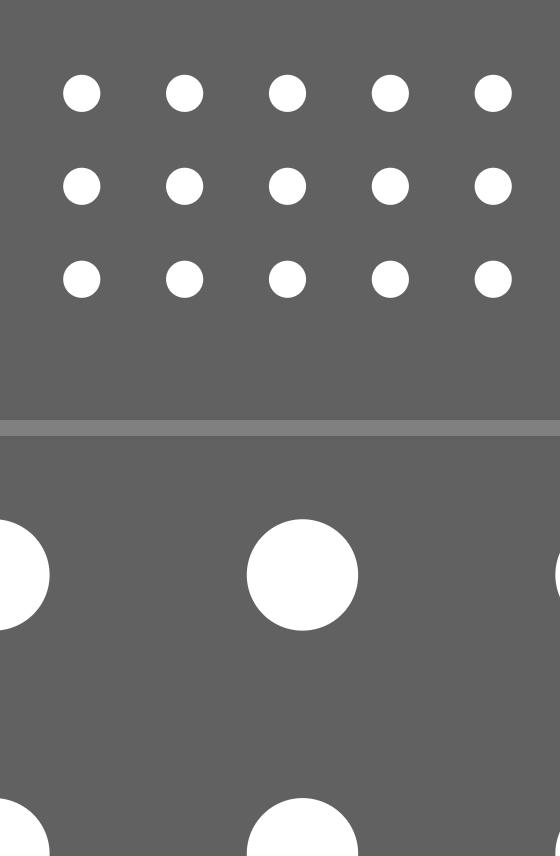
Top: the whole. Bottom: its middle third, enlarged.
A Shadertoy shader for this pattern:

```glsl
// Draws a five by three grid of white dots on a plain grey ground.

// Signed distance to the nearest dot of a finite grid
float dotGrid(vec2 point, vec2 firstCenter, vec2 spacing, vec2 count, float radius) {
    vec2 local = point - firstCenter;
    vec2 cell = clamp(floor(local / spacing + 0.5), vec2(0.0), count - 1.0);
    return length(local - cell * spacing) - radius;
}

void mainImage(out vec4 fragColor, in vec2 fragCoord) {
    // Canvas height is one unit
    vec2 point = fragCoord / iResolution.y;
    float pixel = 1.0 / iResolution.y;

    vec3 groundGrey = vec3(0.38);
    vec3 dotWhite = vec3(1.0);

    float dist = dotGrid(point, vec2(0.1947, 0.3351), vec2(0.2449, 0.2213),
                         vec2(5.0, 3.0), 0.0442);

    // Blend across one pixel at the rim
    float coverage = clamp(0.5 - dist / pixel, 0.0, 1.0);
    fragColor = vec4(mix(groundGrey, dotWhite, coverage), 1.0);
}
```
